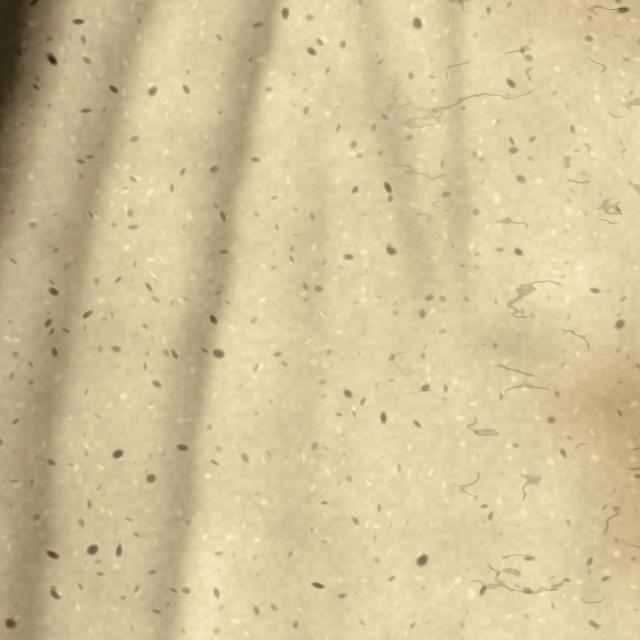
A WebGL 2 fragment shader for this texture:

```glsl
#version 300 es
precision highp float;
uniform vec2 u_resolution;
out vec4 fragColor;

// Tone ramp: each colour sits at the tone equal to its red value
const vec3 SHADOW = vec3(0.19, 0.16, 0.08);
const vec3 UMBER = vec3(0.44, 0.39, 0.29);
const vec3 TAN = vec3(0.65, 0.58, 0.45);
const vec3 CREAM = vec3(0.90, 0.84, 0.67);
const vec3 IVORY = vec3(0.97, 0.92, 0.77);
const vec3 WARM_TINT = vec3(1.0, 0.975, 0.89);

const float BASE_TONE = 0.885;
const float FOLD_DEPTH = 0.20;
const float MOTTLE = 0.075;
const float GRAIN = 0.085;
const float SPECK_DEPTH = 0.40;
const float FLECK_LIFT = 0.085;
const float CRACK_DEPTH = 0.13;

// Integer hash giving two values in 0..1
vec2 hash2(vec2 cell, uint seed) {
  uvec2 v = uvec2(ivec2(cell)) * 1664525u + 1013904223u + seed * 747796405u;
  v.x += v.y * 1664525u;
  v.y += v.x * 1664525u;
  v ^= v >> 16u;
  v.x += v.y * 1664525u;
  v.y += v.x * 1664525u;
  v ^= v >> 16u;
  return vec2(v >> 8u) / 16777216.0;
}

float noise(vec2 p, uint seed) {
  vec2 i = floor(p), f = fract(p);
  f = f * f * (3.0 - 2.0 * f);
  float low = mix(hash2(i, seed).x, hash2(i + vec2(1, 0), seed).x, f.x);
  float high = mix(hash2(i + vec2(0, 1), seed).x, hash2(i + vec2(1, 1), seed).x, f.x);
  return mix(low, high, f.y);
}

float fbm(vec2 p, uint seed) {
  float sum = 0.0, gain = 0.5;
  for (int k = 0; k < 4; k++) {
    sum += gain * noise(p, seed + uint(k));
    p = mat2(1.6, 1.2, -1.2, 1.6) * p;
    gain *= 0.5;
  }
  return sum / 0.9375;
}

// Crease profile with a different softness on each side
float crease(float offset, float left, float right) {
  float d = offset / (offset < 0.0 ? left : right);
  return exp(-d * d);
}

float blob(vec2 p, vec2 centre, vec2 size) {
  vec2 d = (p - centre) / size;
  return exp(-dot(d, d));
}

// Sparse oval marks, one per chosen grid cell, with varied strength
float marks(vec2 p, float cells, float share, float radius, uint seed) {
  vec2 cell = floor(p * cells);
  vec2 pick = hash2(cell, seed), shape = hash2(cell, seed + 1u);
  vec2 centre = (cell + 0.25 + 0.5 * hash2(cell, seed + 2u)) / cells;
  float angle = 6.2832 * shape.x;
  vec2 axis = vec2(cos(angle), sin(angle)), d = p - centre;
  d = vec2(dot(d, axis), dot(d, vec2(-axis.y, axis.x)) * (1.2 + shape.y));
  float r = radius * (0.55 + 0.6 * pick.y);
  float soft = 0.45 * r + 0.5 / u_resolution.y;
  float body = 1.0 - smoothstep(r - soft, r + soft, length(d));
  return body * step(pick.x, share) * mix(0.25, 1.0, pick.y * pick.y);
}

vec3 ramp(float tone) {
  vec3 c = mix(SHADOW, UMBER, smoothstep(SHADOW.r, UMBER.r, tone));
  c = mix(c, TAN, clamp((tone - UMBER.r) / (TAN.r - UMBER.r), 0.0, 1.0));
  c = mix(c, CREAM, clamp((tone - TAN.r) / (CREAM.r - TAN.r), 0.0, 1.0));
  return mix(c, IVORY, clamp((tone - CREAM.r) / (IVORY.r - CREAM.r), 0.0, 1.0));
}

void main() {
  vec2 p = gl_FragCoord.xy / u_resolution;
  float down = 1.0 - p.y;
  vec2 q = p + 0.022 * (vec2(fbm(p * 9.0, 3u), fbm(p * 9.0, 9u)) - 0.5);
  float x = q.x;

  // Long slanting folds with a lit ridge beside each
  float foldA = x - (0.222 - 0.30 * down + 0.12 * down * down);
  float foldB = x - (0.422 - 0.22 * down + 0.06 * down * down);
  float tone = BASE_TONE - 0.13 * (1.0 - smoothstep(0.0, 0.32, x));
  tone -= FOLD_DEPTH * 0.75 * crease(foldA, 0.045, 0.025);
  tone -= FOLD_DEPTH * mix(1.1, 0.75, down) * crease(foldB, 0.048, 0.020);
  tone += 0.025 * (crease(foldA - 0.07, 0.03, 0.04) + crease(foldB - 0.06, 0.03, 0.05));

  // Faint folds through the middle
  float upper = 1.0 - smoothstep(0.38, 0.58, down);
  tone -= 0.055 * crease(x - 0.51 + 0.04 * down, 0.045, 0.022) * smoothstep(0.1, 0.4, down);
  tone -= 0.075 * upper * crease(x - 0.565 - 0.22 * down, 0.025, 0.03);
  tone -= 0.10 * upper * crease(x - 0.705 - 0.05 * down, 0.028, 0.018);
  tone -= 0.04 * crease(x - 0.53, 0.03, 0.015) * smoothstep(0.65, 0.85, down);

  // Stained hollows and a pale patch on the right
  float stain = blob(q, vec2(1.0, 0.37), vec2(0.13, 0.09)) + 0.9 * blob(q, vec2(1.02, 0.2), vec2(0.075, 0.14));
  stain += 0.6 * blob(q, vec2(0.98, 1.0), vec2(0.16, 0.08));
  tone -= 0.12 * stain + 0.06 * blob(q, vec2(0.8, 0.46), vec2(0.1, 0.035));
  tone += 0.03 * blob(q, vec2(0.87, 0.56), vec2(0.09, 0.05));

  // Dark upper left corner
  float corner = x - 0.075 + 0.24 * down;
  tone = mix(tone, SHADOW.r, 1.0 - smoothstep(-0.06, 0.065, corner));

  // Streaks, blotches and fine grain
  float streak = fbm(vec2((p.x + 0.18 * down * (1.0 - p.x)) * 16.0, p.y * 4.0), 21u);
  tone += MOTTLE * (0.9 * (streak - 0.5) + fbm(p * 13.0, 31u) - 0.5);
  tone += GRAIN * (fbm(p * 105.0, 41u) - 0.5);

  // Short broken cracks, mostly on the right
  float vein = abs(fbm(p * vec2(9.0, 17.0), 51u) - 0.5);
  float broken = smoothstep(0.56, 0.7, noise(p * 21.0, 61u)) * smoothstep(0.5, 0.8, p.x);
  tone -= CRACK_DEPTH * broken * (1.0 - smoothstep(0.006, 0.028, vein));

  // Pale flecks and dark specks
  tone += FLECK_LIFT * marks(q, 48.0, 0.30, 0.0055, 71u);
  tone -= SPECK_DEPTH * marks(q, 19.0, 0.28, 0.0075, 81u);
  tone -= 0.5 * SPECK_DEPTH * marks(q + 0.37, 37.0, 0.22, 0.0055, 91u);

  vec3 colour = ramp(tone) * mix(vec3(1.0), WARM_TINT, clamp(stain, 0.0, 1.0));
  fragColor = vec4(colour, 1.0);
}
```
